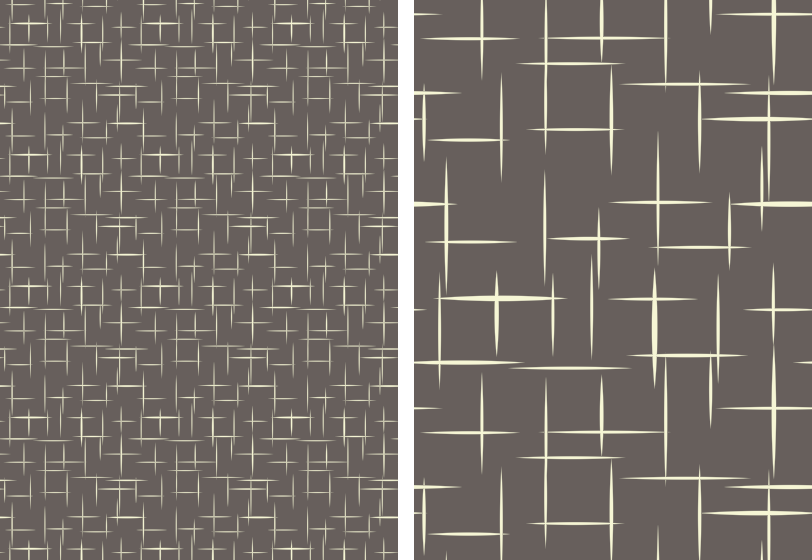
Left, the full canvas; right, a detail of the centre.
A Shadertoy shader for this pattern:

```glsl
// Repeating weave of pale, tapered horizontal and vertical slivers on warm grey.

const vec3  GROUND      = vec3(0.402, 0.374, 0.360);
const vec3  SLIVER      = vec3(0.965, 0.965, 0.835);
const float TILE        = 0.330;                // tile side, in canvas widths
const int   VERTICALS   = 25;                   // slivers per tile
const int   HORIZONTALS = 20;
const vec2  LENGTH      = vec2(0.20, 0.36);     // shortest, longest, in tiles
const vec2  THICKNESS   = vec2(0.0073, 0.0145); // thinnest, thickest, in tiles
const float JITTER      = 0.07;                 // random shift, in tiles
const float SOFTNESS    = 1.2;                  // edge filter, in pixel widths
const vec2  SPREAD      = vec2(0.7549, 0.5698); // even low-discrepancy steps

float hash(float n, float seed) {
    return fract(sin(n * 127.1 + seed * 311.7) * 43758.5453);
}

// Coverage of a lens-shaped sliver lying along x, box filtered across y
float sliver(vec2 p, float halfLength, float halfWidth, float blur) {
    float along = p.x / halfLength;
    float w = halfWidth * max(1.0 - along * along, 0.0);
    float top = min(p.y + 0.5 * blur, w);
    float bottom = max(p.y - 0.5 * blur, -w);
    return clamp((top - bottom) / blur, 0.0, 1.0);
}

// Union of all slivers of one direction, wrapped around the tile
float sliverLayer(vec2 p, int count, float seed, float blur) {
    float cover = 0.0;
    for (int i = 0; i < count; i++) {
        float n = float(i) + 1.0;
        vec2 shift = vec2(hash(n, seed), hash(n, seed + 1.0)) - 0.5;
        vec2 center = n * SPREAD + JITTER * shift + 0.37 * seed;
        vec2 q = fract(p - center + 0.5) - 0.5;

        // Most slivers are thin, a few are bold
        float size = mix(LENGTH.x, LENGTH.y, hash(n, seed + 2.0));
        float bold = pow(hash(n, seed + 3.0), 3.0);
        float width = mix(THICKNESS.x, THICKNESS.y, bold);
        cover = max(cover, sliver(q, 0.5 * size, 0.5 * width, blur));
    }
    return cover;
}

void mainImage(out vec4 fragColor, in vec2 fragCoord) {
    vec2 p = fragCoord / (iResolution.x * TILE);
    float blur = SOFTNESS / (iResolution.x * TILE);

    float horizontal = sliverLayer(p, HORIZONTALS, 1.0, blur);
    float vertical = sliverLayer(p.yx, VERTICALS, 6.0, blur);

    fragColor = vec4(mix(GROUND, SLIVER, max(horizontal, vertical)), 1.0);
}
```
